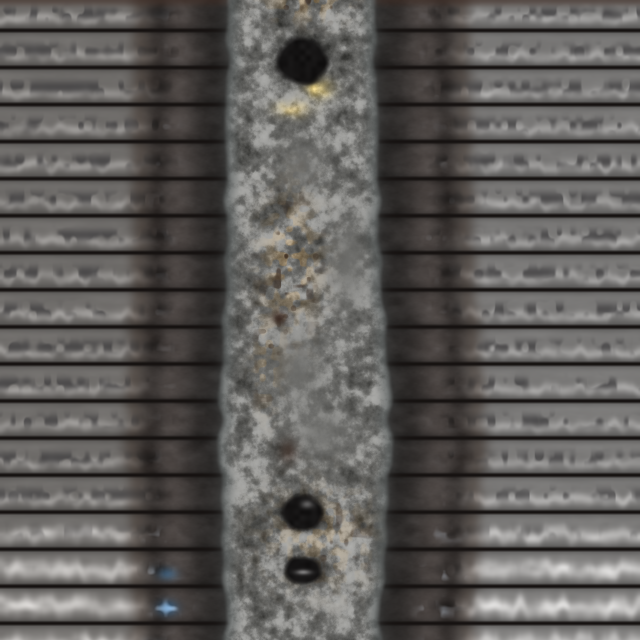
Reproduce this texture procedurally as a WebGL 2 fragment shader.

```glsl
#version 300 es
precision highp float;
// A rough weld bead running down ribbed metal plates, with heat-stained flanks.
// Plates repeat with fract, stains follow distance to the bead, and the bead
// itself is layered value noise with soft patches, gold flecks and open pores.
uniform vec2 u_resolution;
out vec4 fragColor;

const float ROW_PITCH = 0.0579;
const float ROW_OFFSET = 0.026;

float hash(vec2 p) {
    return fract(sin(dot(p, vec2(127.1, 311.7))) * 43758.5453);
}

float noise(vec2 p) {
    vec2 i = floor(p), f = fract(p);
    f = f * f * (3.0 - 2.0 * f);
    return mix(mix(hash(i), hash(i + vec2(1, 0)), f.x),
               mix(hash(i + vec2(0, 1)), hash(i + vec2(1, 1)), f.x), f.y);
}

float fbm(vec2 p) {
    float sum = 0.0, amp = 0.53;
    for (int i = 0; i < 4; i++) {
        sum += amp * noise(p);
        p = mat2(0.8, 0.6, -0.6, 0.8) * p * 2.03 + 7.3;
        amp *= 0.5;
    }
    return sum;
}

// Soft elliptical spot, 1 at its centre.
float spot(vec2 p, vec2 centre, vec2 radius) {
    vec2 q = (p - centre) / radius;
    return exp(-dot(q, q));
}

float band(float x, float centre, float width) {
    float q = (x - centre) / width;
    return exp(-q * q);
}

// Ribbed plate; d is the distance outward from the bead edge.
vec3 plate(vec2 p, float d, float aa) {
    float rows = (p.y - ROW_OFFSET) / ROW_PITCH;
    float row = floor(rows), t = fract(rows);
    float right = step(0.5, p.x);
    float wobble = 0.016 * (noise(vec2(row * 3.7, p.y * 25.0)) - 0.5);
    float clean = smoothstep(0.095, 0.165, d + wobble);
    float lowShine = smoothstep(0.27, 0.08, p.y);

    // Base metal and heat stain
    vec3 steel = mix(vec3(0.43, 0.42, 0.41), vec3(0.47, 0.465, 0.46), right);
    steel += 0.06 * (t - 0.5) + 0.05 * (fbm(p * vec2(18.0, 60.0)) - 0.5);
    vec3 stain = mix(vec3(0.17, 0.16, 0.155), vec3(0.30, 0.275, 0.265), band(d, 0.078, 0.032));
    stain = mix(stain, vec3(0.17, 0.145, 0.135), 0.75 * band(d, 0.118, 0.016));
    stain += 0.09 * (fbm(p * vec2(45.0, 70.0)) - 0.5);
    vec3 col = mix(stain, steel, clean);
    col = mix(col, vec3(0.30, 0.24, 0.20), 0.35 * band(d, 0.137, 0.014));

    // Pale streaks and dark scuffs along the middle of every rib
    float ragged = t + 0.22 * (noise(vec2(p.x * 75.0, row * 9.1)) - 0.5);
    float shine = band(ragged, mix(0.32, 0.43, lowShine), mix(0.14, 0.24, lowShine));
    float glint = noise(vec2(p.x * 42.0, rows * 4.0 + 31.0));
    col += shine * clean * mix(0.17, 0.34, lowShine) * (0.55 + 0.7 * glint);
    float grain = noise(vec2(p.x * 95.0, rows * 3.5)) * 0.6 + noise(vec2(p.x * 38.0, row * 5.3)) * 0.4;
    float scuff = smoothstep(0.4, 0.65, grain) * band(t, 0.47, 0.17);
    col = mix(col, vec3(0.25, 0.245, 0.25), scuff * 0.75 * clean * (1.0 - lowShine));
    col *= 1.0 - 0.4 * scuff * band(d, 0.115, 0.03) * (1.0 - clean);
    float fleck = noise(vec2(p.x * 85.0, rows * 5.0 + 12.0));
    col += vec3(0.28, 0.31, 0.34) * smoothstep(0.55, 0.9, fleck) * band(t, 0.4, 0.2)
         * band(d, 0.095, 0.025) * (0.2 + lowShine);

    // Blue tint low on the left, dark grooves between ribs
    col += vec3(-0.02, 0.13, 0.26) * spot(p, vec2(0.262, 0.05), vec2(0.016, 0.012));
    col += vec3(-0.02, 0.10, 0.20) * spot(p, vec2(0.262, 0.103), vec2(0.015, 0.010));
    float gap = min(t, 1.0 - t) * ROW_PITCH;
    col *= 1.0 - 0.25 * band(gap, 0.0, 0.008);
    col = mix(vec3(0.085, 0.07, 0.065), col, smoothstep(0.0018 - aa, 0.0038 + aa, gap));
    return mix(col, vec3(0.25, 0.18, 0.15), 0.6 * smoothstep(0.985, 1.0, p.y));
}

// Crusted bead; d is negative inside.
vec3 bead(vec2 p, float d) {
    float coarse = fbm(p * 32.0), fine = fbm(p * 80.0 + 19.0);
    float smoothed = spot(p, vec2(0.47, 0.74), vec2(0.035, 0.045))
        + spot(p, vec2(0.545, 0.59), vec2(0.035, 0.08))
        + spot(p, vec2(0.465, 0.43), vec2(0.045, 0.06))
        + spot(p, vec2(0.505, 0.32), vec2(0.05, 0.05));
    smoothed = min(smoothed, 1.0);
    float rough = 1.0 - 0.85 * smoothed;
    vec3 col = vec3(0.43, 0.43, 0.42) + (coarse - 0.48) * 0.40 * rough + (fine - 0.5) * 0.38 * rough;
    float crust = smoothstep(0.5, 0.72, 0.55 * coarse + 0.45 * fine + 0.04);
    col = mix(col, vec3(0.67, 0.67, 0.66), crust * rough * 0.7);

    // Gold and rust flecks down the core
    float core = spot(p, vec2(0.455, 0.59), vec2(0.04, 0.09))
        + 0.55 * spot(p, vec2(0.415, 0.43), vec2(0.02, 0.07))
        + 0.6 * spot(p, vec2(0.50, 0.16), vec2(0.08, 0.07))
        + 0.9 * spot(p, vec2(0.48, 1.0), vec2(0.06, 0.03));
    float tint = smoothstep(0.38, 0.65, noise(p * 95.0 + 5.0));
    col += vec3(0.13, 0.06, -0.04) * core * tint;
    float pit = smoothstep(0.65, 0.85, noise(p * 85.0 + 43.0));
    col = mix(col, vec3(0.20, 0.14, 0.10), pit * min(core, 1.0) * 0.8);
    col = mix(col, vec3(0.18, 0.11, 0.09), 0.8 * spot(p, vec2(0.436, 0.503), vec2(0.011, 0.010)));
    col = mix(col, vec3(0.23, 0.17, 0.14), 0.7 * spot(p, vec2(0.45, 0.295), vec2(0.014, 0.018)));
    return mix(col, vec3(0.36, 0.38, 0.38), 0.65 * smoothstep(-0.025, 0.0, d));
}

// Dark pore with an uneven rim and a shadowed surround.
vec3 pore(vec3 col, vec2 p, vec2 centre, vec2 radius, float aa) {
    vec2 q = (p - centre) / radius;
    float r = length(q) + 0.16 * (noise(p * 70.0) - 0.5);
    col *= 1.0 - 0.3 * exp(-max(r - 1.0, 0.0) * 5.0);
    float soft = 0.13 + aa / radius.y;
    vec3 hollow = vec3(0.055, 0.05, 0.05) + 0.05 * noise(p * 110.0);
    return mix(hollow, col, smoothstep(1.0 - soft, 1.0 + soft, r));
}

void main() {
    vec2 p = gl_FragCoord.xy / u_resolution;
    float aa = 1.0 / min(u_resolution.x, u_resolution.y);

    // Bead outline, widest a little below the middle
    float swell = band(p.y, 0.33, 0.30);
    float ripple = 0.010 * (noise(vec2(p.y * 32.0, 3.0)) - 0.5);
    float leftEdge = 0.359 - 0.012 * swell + ripple;
    float rightEdge = 0.583 + 0.024 * swell - ripple;
    float d = max(leftEdge - p.x, p.x - rightEdge);

    vec3 col = plate(p, max(d, 0.0), aa);
    col = mix(col, vec3(0.33, 0.35, 0.35), 0.5 * exp(-max(d, 0.0) * 130.0));
    col = mix(bead(p, d), col, smoothstep(-0.005 - aa, 0.005 + aa, d));

    // Gilded lips, then the pores and their glints
    float gilt = 0.5 + noise(p * 80.0);
    col += vec3(0.36, 0.28, 0.03) * gilt * spot(p, vec2(0.498, 0.862), vec2(0.019, 0.014));
    col += vec3(0.22, 0.16, 0.0) * gilt * spot(p, vec2(0.46, 0.83), vec2(0.025, 0.012));
    col = pore(col, p, vec2(0.472, 0.905), vec2(0.039, 0.036), aa);
    col = pore(col, p, vec2(0.473, 0.199), vec2(0.031, 0.027), aa);
    col = pore(col, p, vec2(0.474, 0.109), vec2(0.028, 0.021), aa);
    col += 0.28 * spot(p, vec2(0.480, 0.212), vec2(0.009, 0.006));
    col += 0.40 * spot(p, vec2(0.474, 0.106), vec2(0.012, 0.004));
    fragColor = vec4(clamp(col, 0.0, 1.0), 1.0);
}
```
